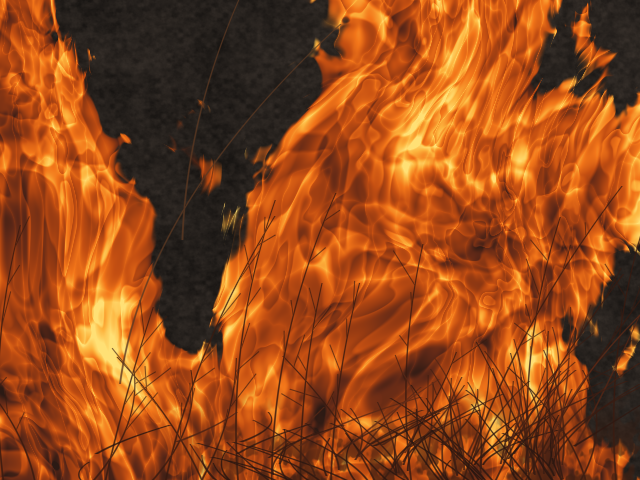
This texture is drawn by a WebGL 2 fragment shader. Its source:

```glsl
#version 300 es
precision highp float;
// Tall grass fire: translucent flame sheets made from banded, warped noise,
// cut by a dark gap of burnt ground, with thin dry stalks in front.
// Lengths are in canvas heights; heat indexes a colour ramp from ember to yellow.
#define BASE_HEAT -0.2
#define SHEET_HEAT 2.0
#define BROAD_HEAT 2.5
#define FLAME_SCALE vec2(6.3, 3.2)
#define WARP 1.9
#define FILAMENT 0.55
#define TONGUES 0.3
#define EDGE_SOFT 0.016
#define TALL_STALKS 22
#define THICKET 110
#define STALK_WIDTH 0.0015

uniform vec2 u_resolution;
out vec4 outColor;

const vec3 RAMP[7] = vec3[7](
    vec3(0.17, 0.10, 0.08), vec3(0.38, 0.16, 0.09), vec3(0.59, 0.23, 0.07),
    vec3(0.77, 0.31, 0.07), vec3(0.95, 0.46, 0.10), vec3(0.99, 0.70, 0.24),
    vec3(1.00, 0.88, 0.46));

float hash(vec2 p) {
    return fract(sin(dot(p, vec2(127.1, 311.7))) * 43758.5453);
}

float noise(vec2 p) {
    vec2 i = floor(p), f = fract(p);
    f = f * f * f * (f * (f * 6.0 - 15.0) + 10.0);
    return mix(mix(hash(i), hash(i + vec2(1, 0)), f.x),
               mix(hash(i + vec2(0, 1)), hash(i + vec2(1, 1)), f.x), f.y);
}

float fbm(vec2 p) {
    float sum = 0.0, amp = 0.57;
    for (int i = 0; i < 3; i++) {
        sum += amp * noise(p);
        p = mat2(1.6, 1.2, -1.2, 1.6) * p + 7.3;
        amp *= 0.5;
    }
    return sum;
}

// Overlapping sheets with one crisp rim and a slow fade, plus thin bright filaments
float flameSheets(vec2 p) {
    float sum = 0.0, amp = 1.0, scale = 1.0;
    for (int i = 0; i < 5; i++) {
        vec2 q = p * FLAME_SCALE * scale + 13.7 * float(i);
        vec2 w = q * vec2(0.5, 0.75);
        q += WARP * (vec2(fbm(w), fbm(w + 31.4)) - 0.5);
        float band = fract(2.3 * noise(q) + 0.3 * float(i));
        float ridge = 1.0 - abs(2.0 * noise(q * vec2(1.1, 0.7) + 50.0) - 1.0);
        sum += amp * (smoothstep(0.0, 0.2, band) * pow(1.0 - band, 1.4) + FILAMENT * pow(ridge, 9.0));
        amp *= 0.88;
        scale *= 1.4;
    }
    return sum;
}

// Small S-shaped lick, positive inside
float lick(vec2 p, vec2 center, float size) {
    vec2 q = (p - center) / size;
    q.x += 0.3 * sin(3.5 * q.y);
    return size * (0.3 * (1.0 - q.y * q.y) - abs(q.x));
}

// Positive inside flame, negative over the dark ground
float flameBody(vec2 p) {
    float halfGap = 0.04 + 0.25 * smoothstep(0.5, 1.0, p.y);
    float gap = min(halfGap - abs(p.x - 0.41), 0.6 * (p.y - 0.31));
    float corner = min(p.x - 1.13, p.y - 0.81);
    float hollow = 0.1 - length((p - vec2(1.36, 0.27)) * vec2(1.0, 0.55));
    float tongue = fbm(p * vec2(9.0, 5.0) + 2.2 * fbm(p * 5.0 + 9.0));
    float body = TONGUES * (tongue - 0.46) - max(max(gap, corner), hollow);
    return max(body, max(lick(p, vec2(1.23, 0.9), 0.1), lick(p, vec2(0.4, 0.67), 0.11)));
}

float lineCover(float dist, float width) {
    float px = 0.75 / u_resolution.y;
    return 1.0 - smoothstep(width - px, width + px, dist);
}

float segment(vec2 p, vec2 a, vec2 b) {
    vec2 ab = b - a;
    return length(p - a - ab * clamp(dot(p - a, ab) / dot(ab, ab), 0.0, 1.0));
}

// Curved blade: x offset is lean * t + bend * t * t over its height
float stalk(vec2 p, vec2 root, float height, float lean, float bend) {
    float t = (p.y - root.y) / height;
    float slope = (lean + 2.0 * bend * t) / height;
    float dist = abs(p.x - root.x - t * (lean + bend * t)) * inversesqrt(1.0 + slope * slope);
    return lineCover(dist, STALK_WIDTH * (1.3 - 0.6 * t)) * step(0.0, t) * step(t, 1.0);
}

void main() {
    vec2 p = gl_FragCoord.xy / u_resolution.y;
    float aspect = u_resolution.x / u_resolution.y;

    // Burnt ground
    float grain = fbm(p * vec2(85.0, 95.0)) * 0.7 + fbm(p * 9.0) * 0.5;
    vec3 color = vec3(0.15, 0.13, 0.115) * (0.4 + grain);

    // Flames, leaning outward on both sides of the gap
    float lean = mix(-0.15, 0.45, smoothstep(0.2, 0.7, p.x)) * (1.0 - 0.8 * smoothstep(0.7, 1.15, p.x));
    vec2 flow = p - vec2(lean * (p.y - 0.3), 0.0);
    flow += 0.26 * (vec2(noise(p * 3.1), noise(p * 3.1 + 17.0)) - 0.5);
    float sheets = flameSheets(flow);
    vec2 core = p - vec2(0.87, 0.43), base = p - vec2(1.06, 0.22), dull = p - vec2(1.03, 0.62);
    float hot = exp(-250.0 * dot(core, core)) + exp(-110.0 * dot(base, base));
    float heat = BASE_HEAT + SHEET_HEAT * sheets * (1.0 + 0.15 * hot);
    heat += BROAD_HEAT * (fbm(p * 3.5 + 4.0) - 0.5) - 0.5 * exp(-14.0 * dot(dull, dull));
    float body = flameBody(p) + 0.035 * (sheets - 1.8);
    heat -= 0.5 * (1.0 - smoothstep(0.0, 0.06, body));
    vec3 flame = RAMP[0];
    for (int i = 1; i < 7; i++) flame = mix(flame, RAMP[i], clamp(heat - float(i - 1), 0.0, 1.0));
    color = mix(color, flame, smoothstep(-EDGE_SOFT, EDGE_SOFT, body));

    // Tall stalks with side twigs
    float cover = 0.0;
    for (int i = 0; i < TALL_STALKS; i++) {
        float k = float(i), h = hash(vec2(k, 2.0)), s = hash(vec2(k, 5.0));
        vec2 root = vec2(aspect * (k + h) / float(TALL_STALKS), -0.02);
        float height = 0.25 + 0.4 * s * s, tilt = 0.4 * h - 0.14, bend = 0.3 * (s - 0.5);
        cover = max(cover, 0.85 * stalk(p, root, height, tilt, bend));
        for (int j = 0; j < 4; j++) {
            float r = hash(vec2(k, 60.0 + float(j))), t = 0.4 + 0.14 * float(j) + 0.1 * r;
            vec2 fork = root + vec2(t * (tilt + bend * t), t * height);
            vec2 tip = fork + vec2(0.09 * (r - 0.5) + 0.15 * tilt, 0.02 + 0.06 * fract(7.0 * r));
            cover = max(cover, 0.7 * lineCover(segment(p, fork, tip), STALK_WIDTH * 0.7));
        }
    }
    color = mix(color, vec3(0.22, 0.10, 0.06), cover);

    // Long pale blades crossing the gap
    float blades = max(stalk(p, vec2(0.25, 0.2), 0.75, 0.1, 0.36), stalk(p, vec2(0.38, 0.5), 0.55, 0.02, 0.12));
    color = mix(color, vec3(0.36, 0.22, 0.13), 0.8 * blades);

    // Tangled thicket along the lower edge
    float shade = smoothstep(0.22, 0.0, p.y) * smoothstep(0.25, 0.6, p.x) * smoothstep(0.45, 0.6, fbm(p * vec2(42.0, 30.0)));
    color = mix(color, vec3(0.24, 0.12, 0.07), 0.7 * shade);
    for (int i = 0; i < THICKET; i++) {
        float k = float(i), a = hash(vec2(k, 11.0)), b = hash(vec2(k, 23.0)), c = hash(vec2(k, 37.0));
        vec2 root = vec2(0.2 + 1.0 * sqrt(a), 0.12 * c - 0.04);
        float blade = stalk(p, root, 0.06 + 0.29 * b * a, 0.36 * (c - 0.5), 0.24 * (hash(vec2(k, 41.0)) - 0.5));
        color = mix(color, mix(vec3(0.15, 0.08, 0.06), vec3(0.42, 0.18, 0.09), c * b), 0.85 * blade);
    }
    outColor = vec4(color, 1.0);
}
```
